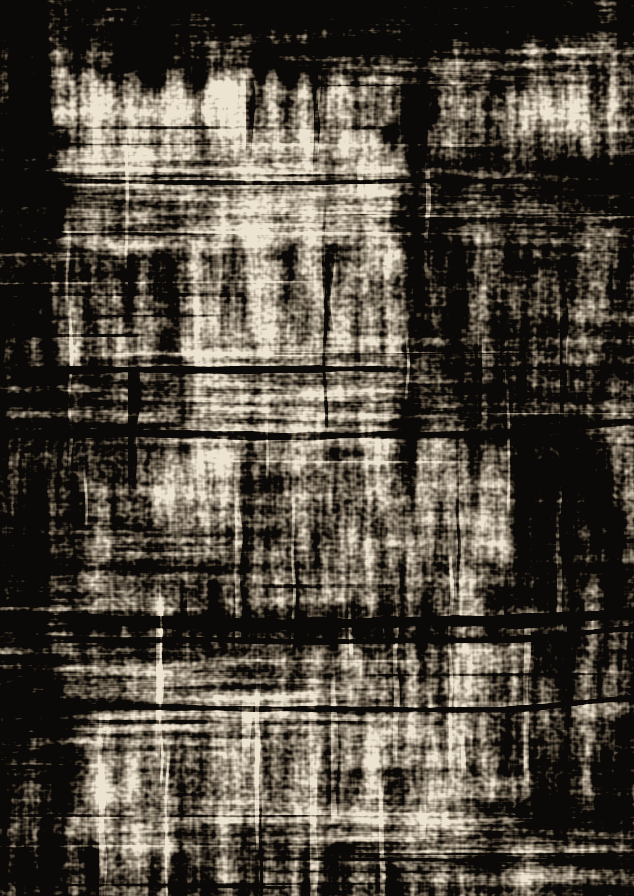
Write a WebGL 1 fragment shader that draws this texture.

```glsl
precision highp float;
// Scraped monochrome paint: pale worn blocks on black, pulled into grain both ways.
// Soft boxes set the layout, stretched gradient noise breaks them up, and loops
// add drips and scratches; the summed paint amount is then toned from black to cream.

uniform vec2 u_resolution;

float hash(float n) {
  return fract(sin(n * 127.1 + 3.7) * 43758.5);
}

vec2 gradientAt(vec2 cell) {
  float angle = 6.2832 * fract(sin(dot(cell, vec2(127.1, 311.7))) * 43758.5);
  return vec2(cos(angle), sin(angle));
}

float noise(vec2 p) {
  vec2 i = floor(p), f = p - i;
  vec2 u = f * f * f * (f * (f * 6.0 - 15.0) + 10.0);
  vec2 e = vec2(1.0, 0.0);
  float low = mix(dot(gradientAt(i), f), dot(gradientAt(i + e), f - e), u.x);
  float high = mix(dot(gradientAt(i + e.yx), f - e.yx),
                   dot(gradientAt(i + e.xx), f - e.xx), u.x);
  return 1.5 * mix(low, high, u.y);
}

float fbm(vec2 p) {
  float sum = 0.0, amp = 0.6;
  for (int i = 0; i < 4; i++) {
    sum += amp * noise(p);
    p = p * 2.03 + 17.3;
    amp *= 0.62;
  }
  return sum;
}

float block(vec2 p, vec2 center, vec2 halfSize, float soft) {
  vec2 d = abs(p - center) - halfSize;
  return 1.0 - smoothstep(-soft, soft, max(d.x, d.y));
}

float band(float d, float width) {
  return 1.0 - smoothstep(width, width + max(0.0015, 1.0 / u_resolution.y), abs(d));
}

// Pale areas of the composition, in 0..1 canvas coordinates
float layout(vec2 p) {
  float paint = -0.22;
  paint += 1.00 * block(p, vec2(0.36, 0.815), vec2(0.26, 0.095), 0.014);
  paint += 0.95 * block(p, vec2(0.46, 0.600), vec2(0.16, 0.115), 0.016);
  paint += 0.42 * block(p, vec2(0.20, 0.600), vec2(0.12, 0.120), 0.030);
  paint += 0.60 * block(p, vec2(0.45, 0.395), vec2(0.35, 0.085), 0.030);
  paint += 0.74 * block(p, vec2(0.46, 0.175), vec2(0.34, 0.110), 0.025);
  paint += 0.70 * block(p, vec2(0.85, 0.885), vec2(0.16, 0.055), 0.025);
  paint += 0.25 * block(p, vec2(0.82, 0.600), vec2(0.20, 0.200), 0.040);
  paint += 0.42 * block(p, vec2(0.90, 0.140), vec2(0.10, 0.120), 0.030);
  paint += 0.38 * block(p, vec2(0.50, 0.030), vec2(0.36, 0.045), 0.025);
  paint -= 0.35 * smoothstep(0.93, 0.97, p.y);
  return paint - 0.15 * (1.0 - smoothstep(0.04, 0.12, p.x));
}

// Vertical runs, pale or dark, each with its own length and wobble
float drips(vec2 p) {
  float sum = 0.0;
  for (int i = 0; i < 44; i++) {
    float n = float(i);
    float top = 0.1 + 0.85 * hash(n + 50.0);
    float bottom = top - 0.06 - 0.22 * hash(n + 100.0);
    float wobble = noise(vec2(n * 7.3, p.y * 16.0));
    float x = 0.06 + 0.6 * hash(n) + 0.003 * wobble;
    float width = 0.0006 + 0.0035 * pow(hash(n + 150.0), 2.0) * (1.0 + wobble);
    float span = smoothstep(bottom, bottom + 0.02, p.y)
               * (1.0 - smoothstep(top - 0.05, top, p.y));
    float tone = hash(n + 200.0) < 0.6 ? 0.65 : -0.8;
    sum += tone * span * band(p.x - x, width) * (0.75 + 0.5 * wobble);
  }
  return sum;
}

// Thin horizontal scratches, short and broken
float scratches(vec2 p) {
  float sum = 0.0;
  for (int i = 0; i < 36; i++) {
    float n = float(i) + 300.0;
    float y = hash(n) + 0.012 * (hash(n + 40.0) - 0.5) * p.x;
    float reach = 0.08 + 0.25 * hash(n + 80.0);
    float span = 1.0 - smoothstep(0.6 * reach, reach, abs(p.x - 0.7 * hash(n + 120.0)));
    float tone = hash(n + 160.0) < 0.4 ? 0.5 : -0.7;
    sum += tone * span * band(p.y - y, 0.0012 * hash(n + 200.0));
  }
  return sum * (0.8 + 0.8 * noise(p * vec2(20.0, 60.0)));
}

// Long black blade mark that lifts near the right edge
float blade(vec2 p, float y, float width, float start, float end) {
  float bend = 0.003 * noise(vec2(p.x * 5.0, y * 40.0)) + 0.012 * smoothstep(0.55, 0.72, p.x);
  float span = smoothstep(start, start + 0.06, p.x) * (1.0 - smoothstep(end - 0.05, end, p.x));
  return span * band(p.y - y - bend, width * (1.0 + 0.6 * noise(vec2(p.x * 18.0, y))));
}

void main() {
  vec2 p = gl_FragCoord.xy / u_resolution.y;
  vec2 uv = gl_FragCoord.xy / u_resolution;

  // Ragged block edges
  vec2 ragged = vec2(noise(p * vec2(9.0, 30.0)), noise(p * vec2(40.0, 7.0) + 5.0));
  float paint = layout(uv + 0.022 * ragged);

  // Vertical and horizontal drag, traded off by combed bands
  float combed = smoothstep(-0.3, 0.4, noise(vec2(p.x * 2.0, p.y * 9.0) + 2.5));
  paint += mix(1.15, 0.55, combed) * fbm(p * vec2(42.0, 5.0));
  paint += mix(0.45, 1.15, combed) * fbm(p * vec2(4.0, 75.0) + 31.0);
  paint += 0.55 * fbm(p * vec2(9.0, 12.0) + 71.0);
  paint += 0.38 * noise(p * vec2(170.0, 210.0)) + 0.2 * noise(p * 90.0 + 9.0);

  paint += drips(p) + scratches(p);
  paint -= 1.1 * blade(p, 0.797, 0.0015, 0.05, 0.60);
  paint -= 1.6 * blade(p, 0.588, 0.0025, 0.02, 0.46);
  paint -= 1.0 * blade(p, 0.515, 0.0030, -0.1, 0.80);
  paint -= 1.3 * blade(p, 0.305, 0.0050, 0.04, 0.80);
  paint -= 1.2 * blade(p, 0.285, 0.0020, 0.04, 0.80);
  paint -= 1.2 * blade(p, 0.210, 0.0020, 0.08, 0.80);

  // Warm toning, with the highlights eased off
  float x = clamp(paint, 0.0, 1.3);
  float tone = min(x - 0.12 * x * x, 1.0);
  vec3 black = vec3(0.045, 0.036, 0.027), cream = vec3(0.93, 0.89, 0.82);
  gl_FragColor = vec4(mix(black, cream, pow(vec3(tone), vec3(1.0, 1.06, 1.17))), 1.0);
}
```
